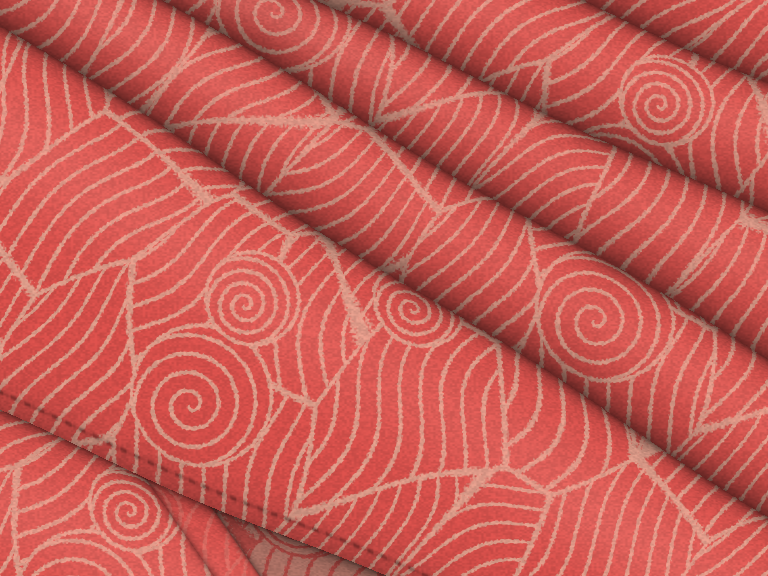
A Shadertoy shader for this texture:

```glsl
// Folded coral cloth woven with pale wave lines and spiral curls.
// Curved lines fill jittered cells, a repeating motif of three spirals lies on top,
// and diagonal folds slide, shade and hide parts of the weave.
#define CLOTH vec3(0.87, 0.32, 0.30)
#define THREAD vec3(0.90, 0.66, 0.58)
#define SHEEN vec3(0.98, 0.57, 0.53)
#define LINE_HALF 0.0036
#define LINE_GAP 0.038
#define CELL vec2(0.32, 0.20)
#define WAVE_ANGLE 0.82
#define TILT 0.9
#define REPEAT vec2(1.215, 0.694)
#define WEAVE_FREQ 300.0
#define SHADOW 0.52

const float TAU = 6.2832;

// Each fold: height at the left side, slope. The last one is the hem.
const vec2 FOLD[5] = vec2[5](vec2(1.433, -0.43), vec2(1.253, -0.47),
    vec2(1.164, -0.59), vec2(0.957, -0.638), vec2(0.283, -0.43));

// How far the weave has slid on each layer of cloth.
const vec2 SLIDE[6] = vec2[6](vec2(1.27, 0.65), vec2(1.05, 0.644),
    vec2(0.477, 0.983), vec2(1.033, 0.444), vec2(0.33, 0.297), vec2(0.13, -0.06));

vec2 hash2(vec2 p) {
    vec3 q = fract(vec3(p.xyx) * vec3(0.1031, 0.1030, 0.0973));
    q += dot(q, q.yzx + 33.33);
    return fract((q.xx + q.yz) * q.zy);
}

float noise(vec2 p) {
    vec2 i = floor(p), f = fract(p);
    f = f * f * (3.0 - 2.0 * f);
    float low = mix(hash2(i).x, hash2(i + vec2(1, 0)).x, f.x);
    float high = mix(hash2(i + vec2(0, 1)).x, hash2(i + vec2(1, 1)).x, f.x);
    return mix(low, high, f.y);
}

mat2 rotation(float a) {
    return mat2(cos(a), -sin(a), sin(a), cos(a));
}

// Distance to the nearest wave line or border between two wave patches.
float waveDistance(vec2 p) {
    p += 0.018 * sin(p.yx * 11.0);
    vec2 u = rotation(WAVE_ANGLE) * p / CELL;
    vec2 cell = floor(u), local = vec2(0), seed = vec2(0);
    float nearest = 9.0, second = 9.0;
    for (int y = -1; y <= 1; y++)
    for (int x = -1; x <= 1; x++) {
        vec2 id = cell + vec2(x, y);
        vec2 h = hash2(id + 71.0);
        vec2 offset = u - id - h;
        float d = length(offset);
        if (d < nearest) {
            second = nearest;
            nearest = d;
            local = offset * CELL;
            seed = h;
        } else second = min(second, d);
    }
    local = rotation((seed.x - 0.5) * TILT) * local;
    float bent = local.y + 0.02 * sin(local.x * 18.0 + TAU * seed.y);
    float phase = bent / LINE_GAP * (1.0 + 0.8 * local.x);
    float border = 0.5 * (second - nearest) * CELL.y;
    return min(abs(fract(phase) - 0.5) * LINE_GAP, border);
}

// Adds one large and two small curls per repeat.
float weaveDistance(vec2 p, vec2 slide) {
    float dist = waveDistance(p - slide);
    for (int i = 0; i < 3; i++) {
        float k = float(i);
        vec2 center = slide + vec2(k * (0.1 * k - 0.005), 0.174 * min(k, 1.0));
        vec2 r = p - center;
        r -= REPEAT * round(r / REPEAT);
        float radius = i == 0 ? 0.12 : 0.08;
        float len = length(r), angle = atan(r.y, r.x);
        float rim = radius * (1.0 + 0.22 * cos(angle - 0.7)) - len;
        float gap = radius * 0.27;
        float arm = abs(fract(len / gap - angle / TAU) - 0.5) * gap;
        dist = rim > 0.0 ? min(arm, rim) : min(dist, -rim);
    }
    return dist;
}

void mainImage(out vec4 fragColor, in vec2 fragCoord) {
    vec2 p = fragCoord / iResolution.y;
    float aa = 1.0 / iResolution.y;

    // Find the layer and the distances to the folds above and below it.
    int layer = 0;
    float above = 0.2, below = 1.0;
    for (int i = 0; i < 5; i++) {
        float wobble = 0.006 * sin(9.0 * p.x + 2.0 * float(i));
        float d = (p.y - FOLD[i].x - FOLD[i].y * p.x - wobble)
                / sqrt(1.0 + FOLD[i].y * FOLD[i].y);
        if (d > 0.0) {
            below = d;
            break;
        }
        layer = i + 1;
        above = -d;
    }

    // Woven lines with ragged threads, compressed where the cloth rolls over.
    vec2 q = p + vec2(0.5, 0.84) * 0.025 * exp(-above / 0.03);
    float grain = noise(q * WEAVE_FREQ);
    float dist = weaveDistance(q, SLIDE[layer]) + (grain - 0.5) * 0.004;
    float line = 1.0 - smoothstep(-aa, aa, dist - LINE_HALF);

    // Turned corner below the hem: a plain strip, then the pale reverse side.
    float corner = p.x - 0.347 - 0.7 * (0.149 - p.y);
    float under = float(layer == 5);
    float reverse = under * smoothstep(-aa, aa, corner);
    float strip = under * smoothstep(-aa, aa, corner + 0.08) * (1.0 - reverse);
    line = mix(line * (1.0 - 0.7 * strip), 0.85 - 0.75 * line, reverse);
    vec3 color = mix(CLOTH, THREAD, line * 0.93);

    // Soft sheen on each crest and deep shadow in each crease.
    float crest = min(0.15, 0.4 * (above + below));
    float sheen = exp(-pow((above - crest) / (0.55 * crest + 0.01), 2.0));
    sheen *= 0.65 + 0.5 * noise(p * 3.0 + 4.0);
    color = mix(color * 0.95, SHEEN, 0.30 * sheen);
    float depth = layer == 4 ? 0.25 : SHADOW;
    color *= 1.0 - depth * exp(-below / 0.035);
    color *= 1.0 - SHADOW * exp(-above / 0.012);
    color *= 1.0 - 0.22 * reverse - 0.35 * under * exp(-abs(corner + 0.08) / 0.007);
    color *= 1.0 - 0.4 * under * exp(-abs(corner) / 0.006);

    // Dashed seam along the hem.
    float dash = smoothstep(0.2, 0.35, abs(fract(p.x * 42.0) - 0.5));
    float seam = float(layer == 4) * exp(-pow((below - 0.028) / 0.004, 2.0));
    color *= 1.0 - seam * (0.12 + 0.2 * dash);

    // Fine woven grain.
    color *= 0.93 + 0.14 * noise(q * WEAVE_FREQ * vec2(0.8, 1.1) + 17.0);
    fragColor = vec4(color, 1.0);
}
```
